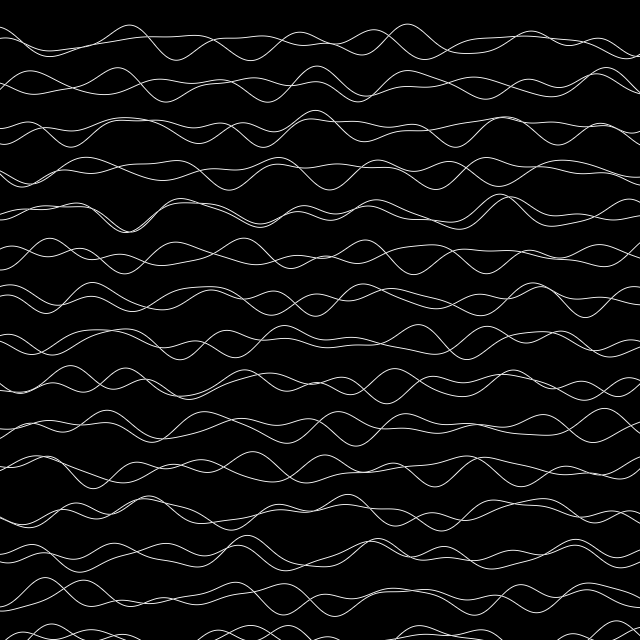
Reproduce this pattern procedurally as a Shadertoy shader.

```glsl
const float TAU = 6.2831853;

float hash(vec2 p) {
    return fract(sin(dot(p, vec2(12.9898, 78.233))) * 43758.5453);
}

// Height in x and slope in y of one wandering strand
vec2 strand(float x, vec2 id) {
    vec2 wave = vec2(0.0);
    for (int i = 0; i < 3; i++) {
        float octave = float(i);
        vec2 seed = id + vec2(7.3, 3.7) * octave;
        float frequency = TAU * (3.1 + 2.6 * octave + 1.6 * hash(seed));
        float phase = frequency * x + TAU * hash(seed + 19.1);
        float amplitude = 0.0145 - 0.0042 * octave;
        wave += amplitude * vec2(sin(phase), frequency * cos(phase));
    }
    return wave;
}

// Share of a pixel covered by a line of the given half width
float lineCoverage(float d, float halfWidth, float pixel) {
    float upper = clamp((halfWidth - d) / pixel + 0.5, 0.0, 1.0);
    float lower = clamp((-halfWidth - d) / pixel + 0.5, 0.0, 1.0);
    return upper - lower;
}

void mainImage(out vec4 fragColor, in vec2 fragCoord) {
    const float rows = 15.0;
    float pixel = 1.0 / iResolution.y;
    vec2 uv = fragCoord * pixel;
    float nearestRow = floor(uv.y * rows + 0.5);
    float light = 0.0;

    // Neighbouring rows, since strands may cross the row borders
    for (int j = -1; j <= 1; j++) {
        float row = nearestRow + float(j);
        if (row < 0.0 || row >= rows) continue;

        // Two interwoven strands in each row
        for (int k = 0; k < 2; k++) {
            vec2 wave = strand(uv.x, vec2(row, float(k) * 31.7 + 1.0));
            float d = (uv.y - row / rows - wave.x) / length(vec2(1.0, wave.y));
            light = max(light, lineCoverage(d, 0.0007, pixel));
        }
    }

    fragColor = vec4(vec3(light), 1.0);
}
```
